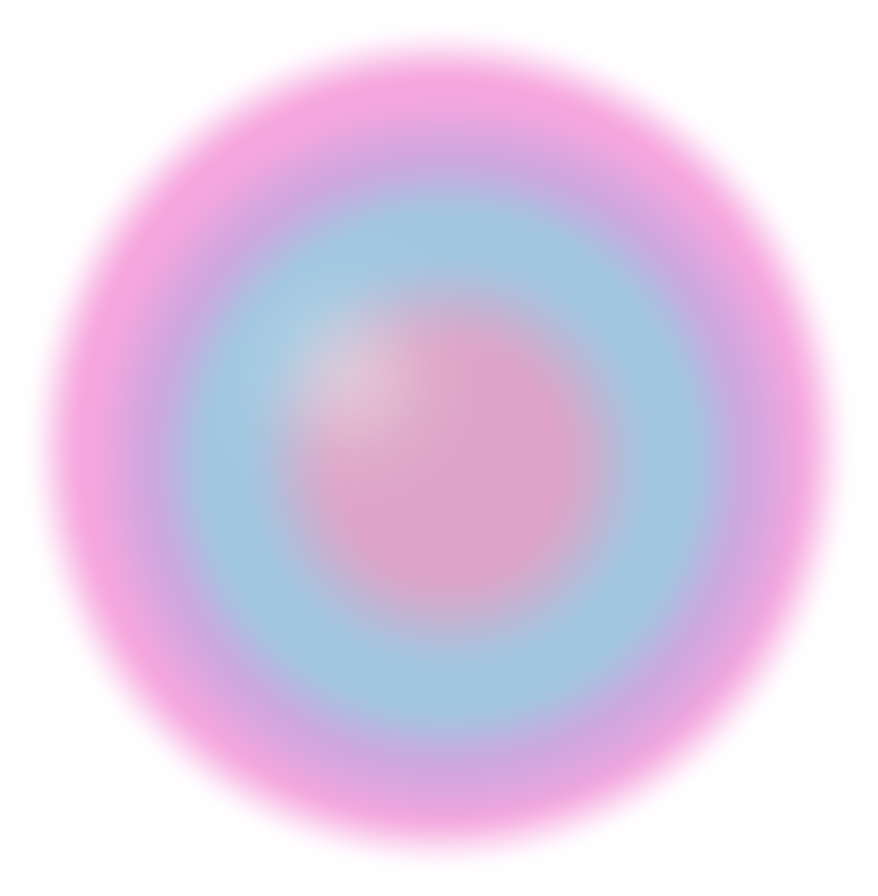
Reproduce this background procedurally as a Shadertoy shader.

```glsl
// Coverage of a soft disc: 1 inside the inner radius, 0 beyond the outer one
float softDisc(vec2 p, vec2 center, float inner, float outer) {
    return 1.0 - smoothstep(inner, outer, length(p - center));
}

void mainImage(out vec4 fragColor, in vec2 fragCoord) {
    vec2 uv = fragCoord / iResolution.xy;
    vec2 orbCenter = vec2(0.5, 0.5);
    vec2 coreCenter = vec2(0.511, 0.484);

    vec3 white = vec3(1.0, 0.995, 1.0);
    vec3 pink = vec3(0.965, 0.65, 0.87);
    vec3 violet = vec3(0.81, 0.65, 0.875);
    vec3 blue = vec3(0.63, 0.78, 0.88);
    vec3 rose = vec3(0.87, 0.64, 0.78);

    // Concentric halo, from the rim inward
    vec3 color = mix(white, pink, softDisc(uv, orbCenter, 0.405, 0.475));
    color = mix(color, violet, softDisc(uv, coreCenter, 0.33, 0.42));
    color = mix(color, blue, softDisc(uv, coreCenter, 0.265, 0.35));
    color = mix(color, rose, softDisc(uv, coreCenter, 0.115, 0.245));

    // Pale highlight up and left of the core
    vec2 toLight = uv - vec2(0.398, 0.58);
    float highlight = 0.36 * exp(-150.0 * dot(toLight, toLight));
    color = mix(color, vec3(0.93, 0.98, 0.94), highlight);

    fragColor = vec4(color, 1.0);
}
```
